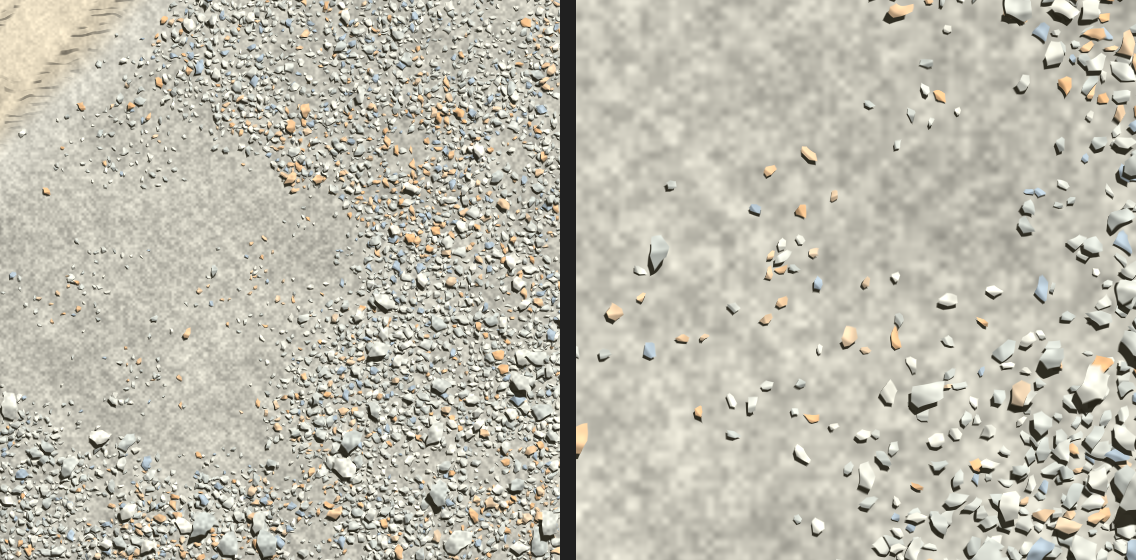
Left, the full canvas; right, a detail of the centre.
Reproduce this texture procedurally as a WebGL 1 fragment shader.

```glsl
precision highp float;
// Sunlit gravel slope: a fan of grey dust among broken stones, with a rutted track in the corner.
uniform vec2 u_resolution;

const vec2 LIGHT = vec2(0.45, 0.89);
const vec3 DUST = vec3(0.775, 0.765, 0.715);
const vec3 TRACK = vec3(0.91, 0.86, 0.755);
const vec3 SHADOW = vec3(0.15, 0.14, 0.10);
const vec3 GREY_STONE = vec3(0.78, 0.80, 0.77);
const vec3 PALE_STONE = vec3(0.96, 0.95, 0.89);
const vec3 BLUE_STONE = vec3(0.69, 0.75, 0.79);
const vec3 ORANGE_STONE = vec3(0.94, 0.74, 0.53);

float hash(vec2 p) {
  return fract(sin(dot(p, vec2(127.1, 311.7))) * 43758.5453);
}

float noise(vec2 p) {
  vec2 i = floor(p), f = fract(p);
  f = f * f * (3.0 - 2.0 * f);
  return mix(mix(hash(i), hash(i + vec2(1.0, 0.0)), f.x),
             mix(hash(i + vec2(0.0, 1.0)), hash(i + 1.0), f.x), f.y);
}

vec2 rotate(vec2 p, float angle) {
  float c = cos(angle), s = sin(angle);
  return vec2(c * p.x - s * p.y, s * p.x + c * p.y);
}

// Signed distance to the border of the track, positive on the track.
float trackSide(vec2 uv) {
  return uv.y - uv.x - 0.72 + 0.04 * (noise(uv * 9.0) - 0.5);
}

// How thickly the stones lie: right slope and lower left heap, bare on the fan.
float stoneCover(vec2 uv) {
  float wobble = 0.16 * (noise(uv * 7.0) - 0.5) + 0.08 * (noise(uv * 19.0) - 0.5);
  float border = 0.61 - 1.3 * max(uv.y - 0.6, 0.0) - 0.5 * max(0.35 - uv.y, 0.0);
  float slope = smoothstep(-0.08, 0.07, uv.x - border + wobble);
  float heap = 1.0 - smoothstep(0.15, 0.31, uv.y + 0.25 * uv.x + wobble);
  float patches = mix(0.45, 1.0, smoothstep(0.2, 0.5, noise(uv * 11.0 + 40.0)));
  return max(slope, heap) * patches * (1.0 - smoothstep(-0.03, 0.05, uv.y - uv.x - 0.66));
}

// Irregular convex stone with six straight sides.
float stoneDistance(vec2 p, float radius, float seed) {
  p = rotate(p, seed * 40.0) * vec2(0.82, 1.2);
  float d = -1.0;
  for (int i = 0; i < 6; i++) {
    float k = float(i);
    float angle = (k + 0.7 * hash(vec2(seed * 91.0, k))) * 1.0472;
    float side = radius * (0.6 + 0.4 * hash(vec2(k, seed * 57.0)));
    d = max(d, dot(p, vec2(cos(angle), sin(angle))) - side);
  }
  return d;
}

vec3 stoneColor(vec2 centre, float seed) {
  float pick = hash(vec2(seed * 33.0, 4.0));
  float rust = 0.05 + 0.24 * smoothstep(0.4, 0.75, noise(centre * 8.0 + 12.0));
  vec3 color = mix(GREY_STONE, PALE_STONE, hash(vec2(seed * 71.0, 9.0)));
  color = mix(color, BLUE_STONE, step(0.9, pick));
  vec3 orange = mix(ORANGE_STONE, vec3(0.93, 0.83, 0.70), hash(vec2(seed * 17.0, 2.0)));
  return mix(color, orange, step(pick, rust));
}

// One layer of stones with their shadows; coarse layers thin out uphill.
vec3 scatterStones(vec3 ground, vec2 uv, float cells, float amount, float stray, float coarse) {
  vec2 warp = vec2(noise(uv * 95.0), noise(uv * 95.0 + 31.0)) - 0.5;
  vec2 p = (uv + 0.005 * warp) * cells, home = floor(p);
  float soft = 0.9 * cells / u_resolution.y;
  float mottle = 0.26 * (noise(uv * 190.0 + cells) - 0.5);
  vec3 color = ground;
  for (int j = -1; j <= 1; j++) {
    for (int i = -1; i <= 1; i++) {
      vec2 cell = home + vec2(float(i), float(j));
      float seed = hash(cell + cells * 1.7);
      vec2 jitter = vec2(hash(cell + 5.3), hash(cell + 8.9)) - 0.5;
      vec2 centre = cell + 0.5 + 0.6 * jitter;
      vec2 site = centre / cells;
      float uphill = mix(1.0, 1.0 - smoothstep(0.2, 0.7, site.y), coarse);
      float strays = stray * (1.0 - smoothstep(-0.12, 0.02, trackSide(site)));
      strays *= 2.0 * smoothstep(0.3, 0.8, noise(site * 13.0 + 70.0));
      float chance = amount * stoneCover(site) * uphill + strays;
      if (hash(cell + cells * 3.1) < chance) {
        vec2 q = p - centre;
        float radius = mix(0.27, 0.5, hash(vec2(seed * 29.0, 1.0)));
        float reach = mix(0.25, 0.75, hash(vec2(seed * 47.0, 6.0)));
        float shade = stoneDistance(q + LIGHT * radius * reach, radius * 0.95, seed);
        float body = stoneDistance(q, radius, seed);
        float facet = dot(rotate(q, 1.6 * (seed - 0.5)), LIGHT) / radius;
        float lit = mix(0.76, 1.08, smoothstep(-0.55, -0.05, facet)) + mottle;
        color = mix(color, SHADOW, 0.95 * (1.0 - smoothstep(-soft, soft, shade)));
        color = mix(color, stoneColor(site, seed) * lit, 1.0 - smoothstep(-soft, soft, body));
      }
    }
  }
  return color;
}

// Dust with faint downhill streaks, blending into the tyre-marked track.
vec3 groundColor(vec2 uv) {
  float grain = noise(uv * 230.0) + noise(uv * 120.0) - 1.0;
  float streak = noise(rotate(uv, 0.9) * vec2(14.0, 70.0)) - 0.5;
  float drift = noise(uv * 6.0) + noise(uv * 15.0) - 1.0;
  vec3 dust = DUST * (1.0 + 0.2 * grain + 0.09 * streak + 0.07 * drift);
  float side = trackSide(uv);
  float across = uv.y - 1.3 * uv.x;
  float rut = smoothstep(0.35, 0.7, noise(vec2(across * 24.0, uv.y * 4.0)));
  float tread = smoothstep(0.1, 0.9, sin(uv.y * 400.0 + 7.0 * noise(uv * 35.0)));
  tread *= smoothstep(0.35, 0.65, noise(uv * vec2(60.0, 90.0)));
  vec3 track = TRACK * (1.02 + 0.1 * grain + 0.1 * streak - 0.1 * rut - 0.32 * rut * tread);
  vec3 verge = mix(dust, vec3(0.84, 0.83, 0.78) * (1.0 + 0.15 * grain + 0.12 * streak),
                   smoothstep(-0.14, -0.03, side));
  return mix(verge, track, smoothstep(-0.02, 0.07, side));
}

void main() {
  vec2 uv = gl_FragCoord.xy / u_resolution.y;
  vec3 color = groundColor(uv);
  color = scatterStones(color, uv, 104.0, 0.6, 0.10, 0.0);
  color = scatterStones(color, uv, 66.0, 0.7, 0.05, 0.0);
  color = scatterStones(color, uv, 43.0, 0.5, 0.015, 0.4);
  color = scatterStones(color, uv, 20.0, 0.3, 0.0, 1.0);
  gl_FragColor = vec4(color, 1.0);
}
```
